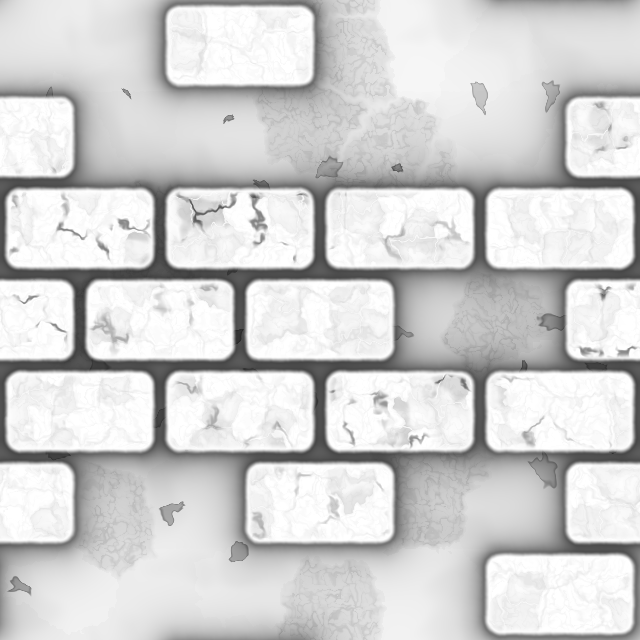
Write a WebGL 2 fragment shader that draws this texture map.

```glsl
#version 300 es
precision highp float;
// Tiling grey mask of a worn brick wall: 4 by 7 running bond with missing bricks.
// Rounded-box distances give the bricks and the soft shadow around them;
// warped cellular noise and layered sines give cracks, stains and loose chips.
uniform vec2 u_resolution;
out vec4 fragColor;

const float TAU = 6.28319;
// Bricks present in each row from the top, one bit per column
const int ROW_BITS[7] = int[7](2, 1, 15, 7, 15, 5, 8);

vec2 hash2(vec2 p) {
  return fract(sin(vec2(dot(p, vec2(127.1, 311.7)), dot(p, vec2(269.5, 183.3)))) * 43758.5);
}

// Periodic layered sines, about -1 to 1
float drift(vec2 p) {
  vec2 a = TAU * p;
  return 0.5 * sin(2.0 * a.x + 3.0 * a.y + 1.3 * sin(3.0 * a.x - a.y))
       + 0.3 * sin(5.0 * a.x - 4.0 * a.y + 1.7 * sin(4.0 * a.x + 2.0 * a.y))
       + 0.2 * sin(9.0 * a.x + 8.0 * a.y + 2.0 * sin(7.0 * a.y - 3.0 * a.x));
}

// Periodic cellular noise: offset to nearest point, border distance, cell id
vec4 cells(vec2 p, float n) {
  vec2 base = floor(p * n), f = fract(p * n), nearest = vec2(0.0);
  float d1 = 9.0, d2 = 9.0, id = 0.0;
  for (int j = -1; j <= 1; j++)
    for (int i = -1; i <= 1; i++) {
      vec2 g = vec2(i, j), cell = mod(base + g, n);
      vec2 v = g + 0.15 + 0.7 * hash2(cell + n) - f;
      float d = length(v);
      if (d < d1) { d2 = d1; d1 = d; nearest = v; id = hash2(cell + n + 41.0).x; }
      else d2 = min(d2, d);
    }
  return vec4(nearest, d2 - d1, id);
}

// Loose chips: rotated, ragged ellipses with a darker rim
float chips(vec2 p, float n) {
  vec4 c = cells(p, n);
  float turn = TAU * fract(c.w * 13.0), size = 0.07 + 0.17 * fract(c.w * 37.0);
  vec2 q = mat2(cos(turn), sin(turn), -sin(turn), cos(turn)) * c.xy * vec2(1.0, 1.6);
  float angle = atan(q.y, q.x);
  float r = length(q) * (1.0 + 0.14 * sin(3.0 * angle + turn) + 0.09 * sin(7.0 * angle)) - size;
  float aa = n / u_resolution.y;
  float body = 1.0 - smoothstep(-aa, aa, r);
  float rim = smoothstep(-0.05, 0.0, r);
  float depth = mix(0.32, 0.14, smoothstep(0.07, 0.24, size));
  return step(0.52, fract(c.w * 7.0)) * body * (depth + 0.17 * rim);
}

// Distance to the closest brick, its wear, and the light left by all shadows
vec3 bricks(vec2 p) {
  float closest = 9.0, wear = 0.0, light = 1.0;
  for (int j = -1; j <= 1; j++) {
    float row = floor((1.0 - p.y) * 7.0) + float(j);
    int r = int(mod(row, 7.0));
    float shift = r % 2 == 0 ? 0.5 : 0.0;
    for (int i = -1; i <= 1; i++) {
      float col = floor(p.x * 4.0 - shift + 0.5) + float(i);
      int c = int(mod(col, 4.0));
      if (((ROW_BITS[r] >> c) & 1) == 0) continue;
      vec2 center = vec2((col + shift) / 4.0, 1.0 - (row + 0.5) / 7.0);
      vec2 q = abs(p - center) - vec2(0.1175, 0.0645) + 0.024;
      float d = length(max(q, 0.0)) + min(max(q.x, q.y), 0.0) - 0.024;
      float away = max(d, 0.0);
      light *= 1.0 - 0.4 * exp(-away / 0.014) - 0.2 * exp(-away / 0.043);
      if (d < closest) { closest = d; wear = hash2(vec2(c, r) + 5.0).y; }
    }
  }
  return vec3(closest, wear, light);
}

void main() {
  vec2 p = gl_FragCoord.xy / u_resolution;
  vec2 warped = p + 0.012 * vec2(drift(p * 2.0), drift(p.yx * 3.0));
  vec2 ragged = warped + 0.004 * vec2(drift(p.yx * 7.0), drift(p * 8.0));
  vec3 brick = bricks(p + 0.0007 * vec2(drift(p * 5.0), drift(p.yx * 6.0)));
  float d = brick.x;

  // Shared fine grain and watercolour-like stains
  vec4 grain = cells(ragged, 84.0);
  vec4 stain = cells(ragged, 7.0);
  float pits = smoothstep(0.25, 0.6, length(grain.xy)) * grain.w;

  // Floor: pale stains, speckled patches and chips
  float patchMask = step(0.68, stain.w) * smoothstep(0.0, 0.15, stain.z);
  float ground = 0.975 - 0.035 * stain.w - 0.03 * smoothstep(0.0, 0.9, drift(p.yx));
  ground -= patchMask * (0.045 + 0.09 * pits);
  ground -= chips(warped, 9.0);
  ground *= brick.z;

  // Brick face: faint shards, pale flakes and cracks that vary by brick
  vec4 shard = cells(ragged, 19.0);
  vec4 vein = cells(ragged + 0.3, 13.0);
  float worn = smoothstep(0.05, 0.6, drift(p * 2.0 + 0.37)) * smoothstep(0.2, 0.9, brick.y);
  float crack = 1.0 - smoothstep(0.01, 0.13, vein.z);
  float flake = step(0.62, shard.w) * smoothstep(0.0, 0.08, shard.z);
  float marks = 0.035 * pits + 0.06 * flake * (1.0 - shard.z)
              + 0.025 * (1.0 - smoothstep(0.0, 0.12, shard.z))
              + worn * (0.42 * crack + 0.13 * flake) + 0.04 * crack;
  float face = 1.0 - marks * smoothstep(0.003, 0.015, -d);

  // Soft bevel from white rim into shadow
  float tone = mix(face, ground, smoothstep(-0.007, 0.003, d));
  fragColor = vec4(vec3(clamp(tone, 0.0, 1.0)), 1.0);
}
```
